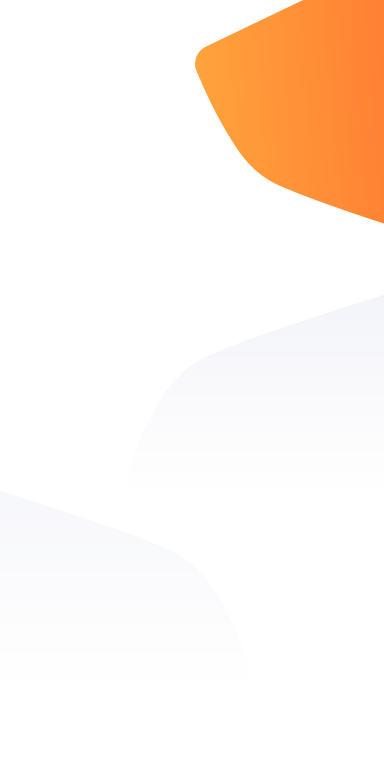
This background is drawn by a Shadertoy shader. Its source:

```glsl
const vec3 PAPER = vec3(1.0);
const vec3 AMBER = vec3(1.0, 0.64, 0.235);
const vec3 CORAL = vec3(1.0, 0.505, 0.205);
const vec3 MIST = vec3(0.953, 0.957, 0.977);
const vec2 AMBER_START = vec2(0.508, 0.167);
const vec2 AMBER_AXIS = vec2(2.03, -0.16);
const vec2 MIST_FADE = vec2(0.76, 1.30);   // top and bottom of the fade
const vec2 MIRROR_SHIFT = vec2(0.982, 0.505);
const float LOWER_MIST = 0.7;
const int CURVES = 6;
const int STEPS = 12;

// Outlines: anchor, control, anchor, ... in canvas widths, y downwards
const vec2 PETAL[13] = vec2[13](
    vec2(1.042, -0.121), vec2(0.789, 0.0),
    vec2(0.539, 0.120), vec2(0.508, 0.135),
    vec2(0.508, 0.169), vec2(0.508, 0.177),
    vec2(0.513, 0.1875), vec2(0.5625, 0.307),
    vec2(0.620, 0.391), vec2(0.659, 0.448),
    vec2(0.7135, 0.4766), vec2(0.794, 0.5156),
    vec2(1.042, 0.596));
const vec2 HILL[13] = vec2[13](
    vec2(1.042, 0.754), vec2(0.625, 0.885),
    vec2(0.534, 0.930), vec2(0.466, 0.961),
    vec2(0.414, 1.047), vec2(0.362, 1.133),
    vec2(0.333, 1.229), vec2(0.318, 1.281),
    vec2(0.3125, 1.354), vec2(0.677, 1.354),
    vec2(1.042, 1.354), vec2(1.042, 1.198),
    vec2(1.042, 1.040));

// Adds one edge: x holds the squared distance, y the inside sign
void addEdge(vec2 p, vec2 a, vec2 b, inout vec2 field) {
    vec2 edge = b - a, rel = p - a;
    vec2 gap = rel - edge * clamp(dot(rel, edge) / max(dot(edge, edge), 1e-9), 0.0, 1.0);
    field.x = min(field.x, dot(gap, gap));
    if ((a.y > p.y) != (b.y > p.y) && rel.x < edge.x * rel.y / edge.y) field.y = -field.y;
}

vec2 bezier(vec2 a, vec2 control, vec2 b, float t) {
    return mix(mix(a, control, t), mix(control, b, t), t);
}

// Signed distance to a closed chain of quadratic curves
float outlineDistance(vec2 p, vec2 path[13]) {
    vec2 field = vec2(1e3, 1.0);
    vec2 last = path[0];
    for (int i = 0; i < CURVES; i++) {
        for (int s = 1; s <= STEPS; s++) {
            float t = float(s) / float(STEPS);
            vec2 next = bezier(path[2 * i], path[2 * i + 1], path[2 * i + 2], t);
            addEdge(p, last, next, field);
            last = next;
        }
    }
    addEdge(p, last, path[0], field);
    return field.y * sqrt(field.x);
}

float coverage(float dist) {
    return clamp(0.5 - dist * iResolution.x, 0.0, 1.0);
}

float hillMask(vec2 p) {
    float fade = 1.0 - clamp((p.y - MIST_FADE.x) / (MIST_FADE.y - MIST_FADE.x), 0.0, 1.0);
    return fade * coverage(outlineDistance(p, HILL));
}

void mainImage(out vec4 fragColor, in vec2 fragCoord) {
    vec2 uv = fragCoord / iResolution.xy;
    vec2 p = vec2(uv.x, 2.0 * (1.0 - uv.y));

    // Pale hills, the lower one mirrored
    vec2 mirrored = vec2(MIRROR_SHIFT.x - p.x, p.y - MIRROR_SHIFT.y);
    vec3 color = mix(PAPER, MIST, hillMask(p));
    color = mix(color, MIST, LOWER_MIST * hillMask(mirrored));

    // Glowing petal in the upper corner
    float blend = clamp(dot(p - AMBER_START, AMBER_AXIS), 0.0, 1.0);
    color = mix(color, mix(AMBER, CORAL, blend), coverage(outlineDistance(p, PETAL)));

    fragColor = vec4(color, 1.0);
}
```
